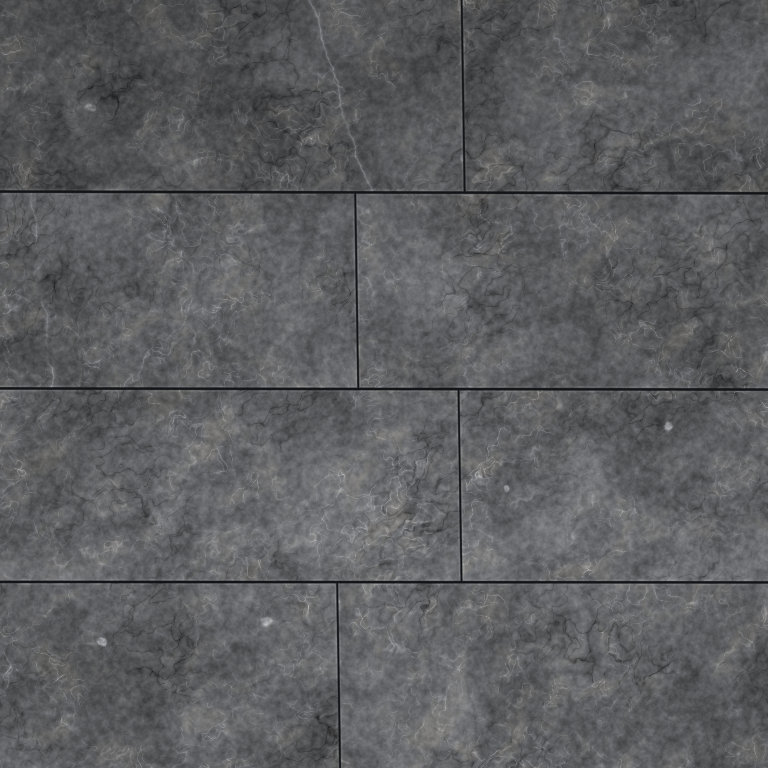
This texture is drawn by a Shadertoy shader. Its source:

```glsl
// Polished grey marble slabs in four staggered courses with thin dark joints.
// Each slab samples its own rotated patch of warped gradient noise, overlaid
// with pale and dark veins, long cracks, scattered calcite spots and grain.

float hash(vec2 p) {
    vec3 q = fract(p.xyx * 0.1031);
    q += dot(q, q.yzx + 33.33);
    return fract((q.x + q.y) * q.z);
}

mat2 rotation(float a) {
    return mat2(cos(a), sin(a), -sin(a), cos(a));
}

float corner(vec2 cell, vec2 offset) {
    float a = 6.2832 * hash(cell);
    return dot(vec2(cos(a), sin(a)), offset);
}

// Gradient noise, roughly -1 to 1
float noise(vec2 p) {
    vec2 i = floor(p), f = p - i;
    vec2 u = f * f * f * (f * (f * 6.0 - 15.0) + 10.0);
    vec2 e = vec2(1.0, 0.0);
    return 1.4 * mix(mix(corner(i, f), corner(i + e, f - e), u.x),
                     mix(corner(i + e.yx, f - e.yx), corner(i + 1.0, f - 1.0), u.x), u.y);
}

float fbm(vec2 p, int octaves) {
    float sum = 0.0, gain = 1.0;
    for (int i = 0; i < octaves; i++) {
        sum += gain * noise(p);
        p = rotation(0.6) * p * 2.03 + 7.3;
        gain *= 0.6;
    }
    return sum;
}

// Thin line along the zero crossings of noise
float vein(vec2 p, float scale, float width) {
    return exp(-abs(noise(p * scale)) / (scale * width));
}

// Pale oval inclusions, one candidate per grid cell
float spots(vec2 p, float chance) {
    vec2 cell = floor(p * 13.0);
    vec2 centre = 0.3 + 0.4 * vec2(hash(cell + 3.1), hash(cell + 8.7));
    vec2 d = rotation(6.28 * hash(cell + 5.3)) * (fract(p * 13.0) - centre);
    float radius = 0.07 + 0.11 * hash(cell + 1.9);
    float r = length(d * vec2(1.0, 1.5)) + 0.06 * noise(p * 70.0);
    return step(hash(cell), chance) * (1.0 - smoothstep(0.4 * radius, radius, r));
}

vec3 marble(vec2 p, vec2 slab) {
    float turn = 0.7 * (hash(slab + 2.7) - 0.5);
    vec2 s = rotation(turn) * p + 20.0 * vec2(hash(slab + 11.0), hash(slab + 23.0));
    vec2 q = s + 0.022 * vec2(fbm(s * 9.0, 4), fbm(s * 9.0 + 31.0, 4));

    // Clouds, mottling drawn out along the rising diagonal, and fine grain
    vec2 drawn = rotation(-0.85) * q * vec2(0.7, 1.1);
    float cloud = fbm(q * 5.5, 3);
    float mottle = fbm(drawn * 24.0, 5);
    float grain = fbm(s * 95.0, 3);
    float tone = 0.376 + 0.07 * cloud + 0.055 * mottle + 0.058 * grain;

    // Crackled webs of short pale veins, brightest in patches
    float patches = smoothstep(-0.4, 0.6, noise(q * 8.0 + 50.0) + 0.4 * mottle);
    vec2 w = s + 0.012 * vec2(fbm(s * 26.0 + 5.0, 3), fbm(s * 26.0 + 63.0, 3));
    for (int i = 0; i < 4; i++) {
        float scale = 9.0 * exp2(float(i));
        float broken = smoothstep(-0.2, 0.5, noise(w * 30.0 + float(i) * 13.0));
        tone += 0.12 * vein(w + float(i) * 4.7, scale, 0.0011) * broken * (0.25 + patches);
    }

    // Dark hairlines and streaks along the same diagonal
    vec2 streak = rotation(-0.85) * w * vec2(0.5, 1.0);
    float dark = vein(streak + 9.0, 20.0, 0.0015) + vein(streak + 15.0, 42.0, 0.0012);
    tone -= 0.1 * dark * smoothstep(-0.3, 0.5, noise(q * 7.0 + 80.0));

    // One long crack in each left slab of the two upper courses
    float isTop = step(2.5, slab.y);
    float crackX = mix(0.04 + 0.11 * (0.746 - p.y), 0.405 + 0.3 * (1.0 - p.y), isTop);
    crackX += 0.006 * fbm(vec2(p.y * 18.0, slab.y), 4);
    float crack = exp(-abs(p.x - crackX) / 0.0014) * step(1.5, slab.y) * (1.0 - slab.x);
    tone += 0.2 * crack * smoothstep(-0.7, 0.2, noise(vec2(p.y * 14.0, 0.4)));

    // Calcite spots, densest in the lower left slab
    float chance = slab.x + slab.y < 0.5 ? 0.13 : 0.03;
    tone += 0.25 * spots(s, chance) * (0.8 + 0.4 * grain);

    // Cool grey, faintly warm where pale veins gather
    float warmth = patches * smoothstep(-0.2, 0.8, mottle);
    return tone * mix(vec3(0.99, 1.0, 1.03), vec3(1.005, 1.0, 0.99), warmth);
}

void mainImage(out vec4 fragColor, in vec2 fragCoord) {
    vec2 p = fragCoord / iResolution.xy;
    float aa = 0.75 / iResolution.y;

    // Courses with slightly uneven, tilted beds and leaning upright joints
    float level = p.y + 0.0117 + 0.0022 * sin((p.y - 0.242) * 6.19) + 0.003 * p.y * (p.x - 0.5);
    float v = level / 0.2537;
    int row = int(clamp(floor(v), 0.0, 3.0));
    float jointX = vec4(0.441, 0.599, 0.4645, 0.603)[row] + 0.004 * (0.5 - fract(v));
    vec2 slab = vec2(step(jointX, p.x), float(row));
    float bed = abs(v - round(v)) * 0.2537;
    float upright = abs(p.x - jointX);

    // Slab tone and light falling off toward the top and the corners
    vec3 color = marble(p, slab) * (0.96 + 0.08 * hash(slab + 41.0));
    vec2 c = p - vec2(0.55, 0.4);
    color *= 1.09 - 0.15 * p.y - 0.24 * dot(c, c);

    // Worn pale arris, then the dark joint
    float rim = exp(-pow((min(bed, upright + 0.0004) - 0.003) / 0.0011, 2.0));
    color += 0.08 * rim * (0.6 + 0.8 * noise(p * 45.0));
    float joint = min(bed - 0.0016, upright - 0.0012);
    color = mix(vec3(0.07, 0.08, 0.09), color, smoothstep(-aa, aa, joint));

    fragColor = vec4(clamp(color, 0.0, 1.0), 1.0);
}
```
